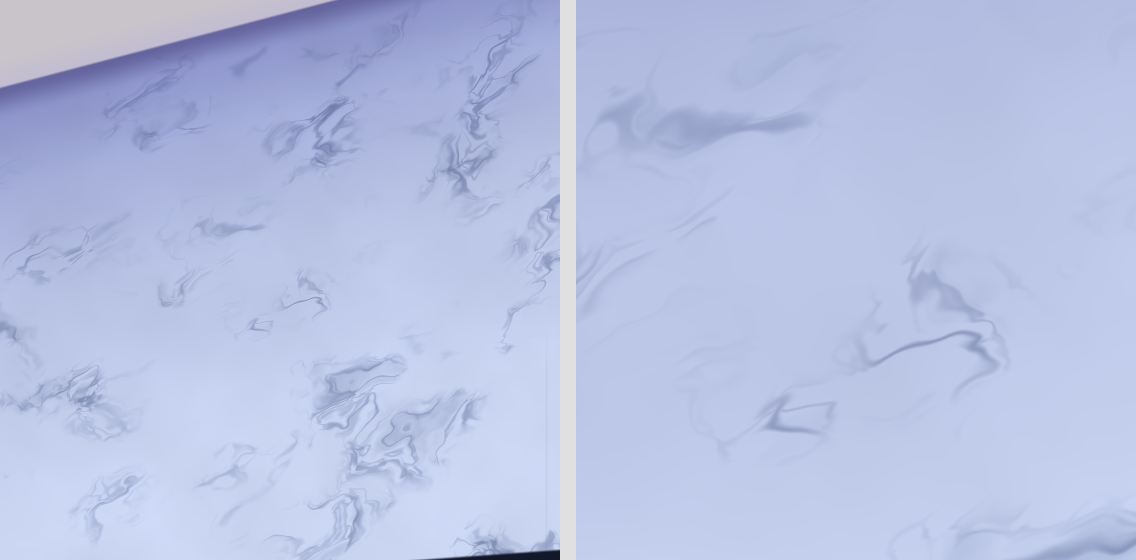
Left, the full canvas; right, a detail of the centre.
Give the GLSL for this texture, as a WebGL 1 fragment shader.

```glsl
precision highp float;
uniform vec2 u_resolution;

// Wall light, from the shaded upper edge downwards
const vec3 EDGE_SHADE = vec3(0.39, 0.39, 0.62);
const vec3 UPPER_WALL = vec3(0.55, 0.58, 0.79);
const vec3 HIGH_WALL = vec3(0.645, 0.685, 0.855);
const vec3 MIDDLE_WALL = vec3(0.73, 0.77, 0.90);
const vec3 LOW_WALL = vec3(0.79, 0.835, 0.945);
// Marble veins, as a multiplier of the wall light
const vec3 VEIN_TINT = vec3(0.66, 0.69, 0.77);
const float VEIN_ANGLE = 0.56;
const vec2 VEIN_SCALE = vec2(6.0, 10.5);
const float VEIN_WIDTH = 0.13;
const float VEIN_STRENGTH = 0.75;
const float SMUDGE_STRENGTH = 0.42;
const float CLOUD_STRENGTH = 0.035;
// Ceiling and floor borders
const vec3 CEILING = vec3(0.79, 0.77, 0.79);
const vec3 CEILING_RIM = vec3(0.76, 0.74, 0.82);
const vec3 FLOOR = vec3(0.07, 0.09, 0.16);
const float CEILING_HEIGHT = 0.843;
const float CEILING_SLOPE = 0.262;
const float FLOOR_START = 0.75;
const float FLOOR_SLOPE = 0.072;
const float EDGE_BLUR = 0.003;
const float SEAM_X = 0.976;

vec2 hashGradient(vec2 cell) {
  float h = fract(sin(dot(cell, vec2(127.1, 311.7))) * 43758.5453);
  float angle = 6.2832 * h;
  return vec2(cos(angle), sin(angle));
}

float gradientNoise(vec2 p) {
  vec2 i = floor(p);
  vec2 f = p - i;
  vec2 u = f * f * f * (f * (f * 6.0 - 15.0) + 10.0);
  vec2 e = vec2(1.0, 0.0);
  float bottom = mix(dot(hashGradient(i), f),
                     dot(hashGradient(i + e.xy), f - e.xy), u.x);
  float top = mix(dot(hashGradient(i + e.yx), f - e.yx),
                  dot(hashGradient(i + e.xx), f - e.xx), u.x);
  return mix(bottom, top, u.y);
}

float fbm(vec2 p) {
  float sum = 0.0;
  float amplitude = 1.0;
  for (int octave = 0; octave < 4; octave++) {
    sum += amplitude * gradientNoise(p);
    p = mat2(1.6, 1.2, -1.2, 1.6) * p + 7.3;
    amplitude *= 0.5;
  }
  return sum;
}

vec3 wallLight(float depth) {
  vec3 color = mix(EDGE_SHADE, UPPER_WALL, smoothstep(0.0, 0.06, depth));
  color = mix(color, HIGH_WALL, smoothstep(0.03, 0.2, depth));
  color = mix(color, MIDDLE_WALL, smoothstep(0.12, 0.46, depth));
  return mix(color, LOW_WALL, smoothstep(0.38, 0.82, depth));
}

// Thin creases and soft smudges, gathered into slanted patches
float marbleVeins(vec2 uv) {
  float c = cos(VEIN_ANGLE);
  float s = sin(VEIN_ANGLE);
  vec2 p = mat2(c, -s, s, c) * uv * VEIN_SCALE;
  vec2 warp = vec2(fbm(p * 0.7 + 3.1), fbm(p * 0.7 + 21.7));
  vec2 q = p + 0.9 * warp;
  float patches = smoothstep(0.0, 0.5, fbm(p * 0.75 + 0.4 * warp + 41.3));
  float crease = 1.0 - smoothstep(0.0, VEIN_WIDTH, abs(fbm(q + 11.9)));
  float wisp = 1.0 - smoothstep(0.0, VEIN_WIDTH, abs(fbm(q * 1.6 + 63.2)));
  float smudge = smoothstep(-0.1, 0.6, fbm(q * 1.3 + 87.5));
  float lines = max(crease, 0.6 * wisp);
  return patches * (VEIN_STRENGTH * lines + SMUDGE_STRENGTH * smudge);
}

void main() {
  vec2 uv = gl_FragCoord.xy / u_resolution;
  float blur = max(EDGE_BLUR, 1.0 / u_resolution.y);
  float depth = CEILING_HEIGHT + CEILING_SLOPE * uv.x - uv.y;

  // Lit marble
  vec3 color = wallLight(depth);
  color *= 1.0 + CLOUD_STRENGTH * fbm(uv * 5.0 + 15.0);
  color *= mix(vec3(1.0), VEIN_TINT, min(marbleVeins(uv), 1.0));

  // Faint panel seam
  float seam = 1.0 - smoothstep(0.0, blur, abs(uv.x - SEAM_X));
  color *= 1.0 - 0.04 * seam * (1.0 - smoothstep(0.3, 0.45, uv.y));

  // Ceiling and floor
  vec3 ceiling = mix(CEILING_RIM, CEILING, smoothstep(0.0, 0.06, -depth));
  color = mix(ceiling, color, smoothstep(-blur, blur, depth));
  float aboveFloor = uv.y - FLOOR_SLOPE * (uv.x - FLOOR_START);
  color = mix(FLOOR, color, smoothstep(-blur, blur, aboveFloor));

  gl_FragColor = vec4(color, 1.0);
}
```
